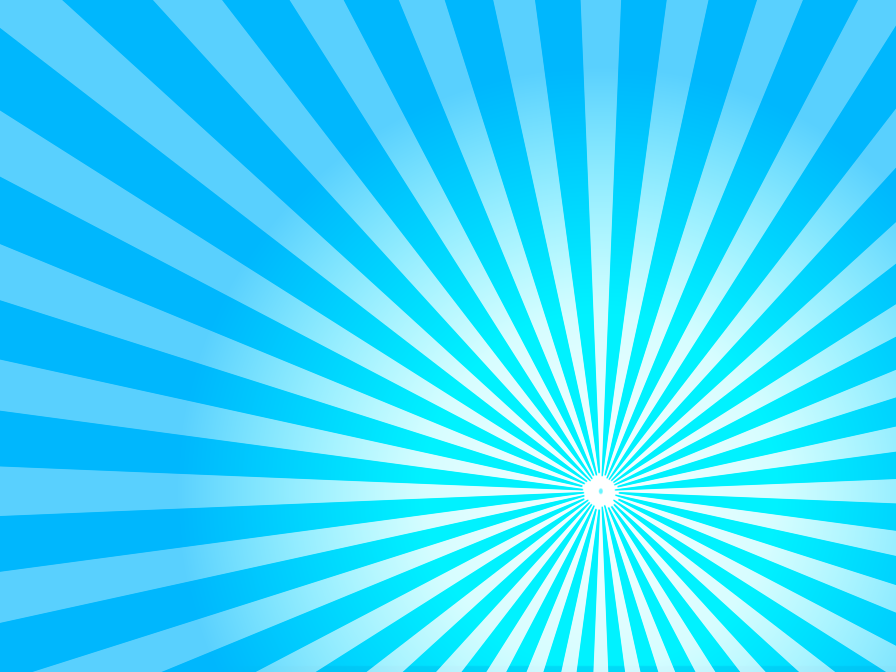
Give the GLSL for this background, as a WebGL 2 fragment shader.

```glsl
#version 300 es
precision highp float;
// Pale sunburst rays on blue, spreading from a cyan glow at the lower right.

uniform vec2 u_resolution;
out vec4 fragColor;

const float TAU = 6.2831853;

float hash(float n) {
    return fract(sin(n * 12.9898) * 43758.5453);
}

// Signed distance to the edge of the nearest ray, negative inside
float rayDistance(vec2 p) {
    float period = TAU / 36.0;
    float angle = atan(p.x, p.y);
    float offset = abs(fract(angle / period + 0.5) - 0.5) * period;
    return sin(offset - 0.236 * period) * length(p);
}

// Ragged radius of the bright core, varying by angular sector
float coreRadius(vec2 p) {
    float sector = floor((atan(p.y, p.x) / TAU + 0.5) * 36.0);
    return 0.021 + 0.008 * hash(sector + 3.0);
}

void main() {
    vec2 uv = gl_FragCoord.xy / u_resolution.y;
    float pixel = 1.0 / u_resolution.y;
    vec2 p = uv - vec2(0.6706 * u_resolution.x / u_resolution.y, 0.269);
    float r = length(p);

    // Blue field warming to cyan around the centre
    float glow = clamp((0.63 - r) / 0.37, 0.0, 1.0);
    vec3 color = mix(vec3(0.0, 0.718, 0.992), vec3(0.0, 0.95, 1.0), glow);

    // Faint shadow along the lower edge
    float strip = 1.0 - smoothstep(0.009 - pixel, 0.009 + pixel, uv.y);
    strip *= smoothstep(0.3, 0.5, uv.x);
    color = mix(color, vec3(0.0, 0.72, 0.92), 0.4 * strip);

    // Translucent white rays, stronger toward the centre
    float ray = 1.0 - smoothstep(-0.6 * pixel, 0.6 * pixel, rayDistance(p));
    float opacity = 0.35 + 0.49 * glow + 0.14 * clamp(1.0 - r / 0.26, 0.0, 1.0);
    color = mix(color, vec3(1.0), ray * opacity);

    // Ragged white core with a tiny cyan middle
    float edge = coreRadius(p);
    float core = 1.0 - smoothstep(edge - pixel, edge + pixel, r);
    color = mix(color, vec3(1.0), core);
    float dotMask = 1.0 - smoothstep(0.002, 0.006, length(p * vec2(1.4, 1.0)));
    color = mix(color, vec3(0.4, 0.96, 1.0), dotMask);

    fragColor = vec4(color, 1.0);
}
```
